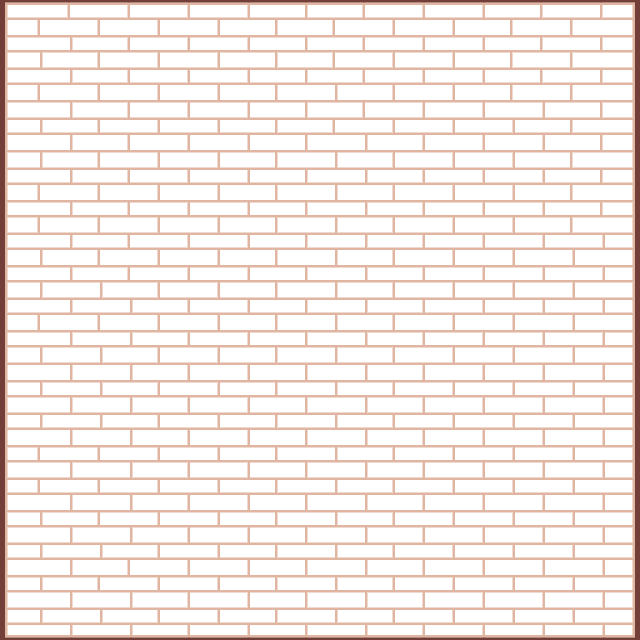
Write a WebGL 2 fragment shader that draws this pattern.

```glsl
#version 300 es
precision highp float;
// White running-bond brick wall with thin clay mortar lines and a dark frame.

uniform vec2 u_resolution;
out vec4 fragColor;

float hash(float n) {
    n = fract(n * 0.1031);
    n *= n + 33.33;
    return fract(n * (n + n));
}

// Centre of the bed joint below a course, snapped to the 256-unit grid
float bedJoint(float k) {
    return floor(7.85 + 0.52 * smoothstep(6.0, 9.0, k) + 6.53 * k) + 0.5;
}

// Centre of an upright joint; odd courses are offset by half a brick
float headJoint(float j, float row) {
    float odd = mod(row, 2.0);
    float drift = clamp(row / 20.0, 0.0, 1.0);
    float x = 27.95 - 12.0 * odd + 0.5 * drift + 23.58 * j;
    // Small irregularities in brick length
    x += 0.38 * exp(-(j - 3.0) * (j - 3.0)) + 0.5 * smoothstep(7.0, 9.0, j);
    x -= 0.6 * drift * odd * step(0.55, hash(row + 7.0)) * step(j, 1.5);
    x += 0.12 * (hash(row * 17.0 + j) - 0.5);
    return floor(x) + 0.5;
}

void main() {
    // Grid of 256 units, measured down from the top left
    vec2 p = gl_FragCoord.xy / u_resolution * 256.0;
    p.y = 256.0 - p.y;
    float aa = 256.0 / min(u_resolution.x, u_resolution.y);

    // Horizontal joints, counting the course along the way
    float d = 1e3;
    float row = 0.0;
    for (int k = 0; k < 38; k++) {
        float y = bedJoint(float(k));
        d = min(d, abs(p.y - y));
        row += step(y, p.y);
    }

    // Vertical joints of this course
    for (int j = 0; j < 10; j++) {
        d = min(d, abs(p.x - headJoint(float(j), row)));
    }

    // Mortar edging just inside the frame
    vec2 inset = min(p, 256.0 - p) - vec2(2.0, 1.0);
    float border = min(inset.x, inset.y);
    d = min(d, abs(border - 0.5));

    vec3 mortar = vec3(0.88, 0.71, 0.63);
    vec3 frame = vec3(0.45, 0.24, 0.22);
    vec3 color = mix(vec3(1.0), mortar, clamp(0.5 + (0.5 - d) / aa, 0.0, 1.0));
    color = mix(color, frame, clamp(0.5 - border / aa, 0.0, 1.0));
    fragColor = vec4(color, 1.0);
}
```
